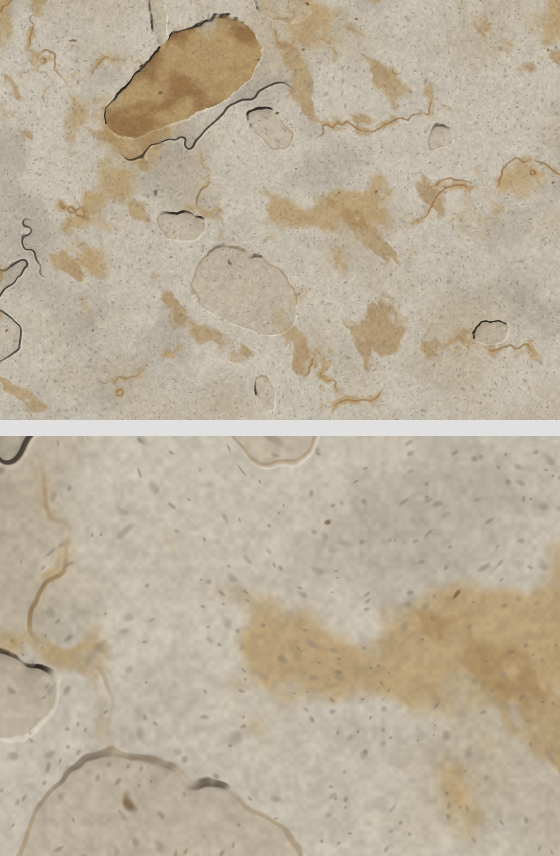
Top: the whole. Bottom: its middle third, enlarged.
Write a WebGL 1 fragment shader that draws this texture.

```glsl
precision highp float;
uniform vec2 u_resolution;

const vec3 PALE = vec3(0.765, 0.732, 0.670);
const vec3 SAND = vec3(0.718, 0.665, 0.575);
const vec3 GREY = vec3(0.640, 0.602, 0.545);
const vec3 OCHRE = vec3(0.690, 0.585, 0.415);
const vec3 RUST = vec3(0.550, 0.420, 0.270);
const vec3 SHADE = vec3(0.180, 0.155, 0.130);
const vec2 TO_LIGHT = vec2(-0.6, 0.8);

float hash(vec2 p) {
  vec3 q = fract(p.xyx * vec3(0.1031, 0.1030, 0.0973));
  q += dot(q, q.yzx + 33.33);
  return fract((q.x + q.y) * q.z);
}

vec2 hash2(vec2 p) {
  return vec2(hash(p), hash(p + 57.3));
}

mat2 rotation(float a) {
  return mat2(cos(a), sin(a), -sin(a), cos(a));
}

float noise(vec2 p) {
  vec2 i = floor(p), f = fract(p);
  f = f * f * (3.0 - 2.0 * f);
  return mix(mix(hash(i), hash(i + vec2(1, 0)), f.x),
             mix(hash(i + vec2(0, 1)), hash(i + vec2(1, 1)), f.x), f.y);
}

float fbm(vec2 p) {
  float sum = 0.0, gain = 0.52;
  for (int i = 0; i < 5; i++) {
    sum += gain * noise(p);
    p = rotation(0.65) * p * 2.03 + 11.7;
    gain *= 0.5;
  }
  return sum;
}

// Bends coordinates so outlines look broken
vec2 roughen(vec2 p) {
  vec2 wide = vec2(noise(p * 7.0), noise(p * 7.0 + 31.0)) - 0.5;
  vec2 fine = vec2(noise(p * 34.0), noise(p * 34.0 + 17.0)) - 0.5;
  vec2 crumb = vec2(noise(p * 90.0), noise(p * 90.0 + 13.0)) - 0.5;
  return p + 0.065 * wide + 0.013 * fine + 0.005 * crumb;
}

float ellipse(vec2 p, vec2 radii, float angle) {
  p = rotation(-angle) * p;
  float k = length(p / radii);
  return k * (k - 1.0) / max(length(p / (radii * radii)), 0.001);
}

float ochreHollow(vec2 q) {
  return ellipse(q - vec2(0.45, 0.82), vec2(0.20, 0.105), 0.6);
}

// Distance to the nearest flaked hollow, negative inside
float hollows(vec2 p) {
  vec2 q = roughen(p);
  float d = min(ochreHollow(q), ellipse(q - vec2(0.59, 0.29), vec2(0.14, 0.08), -0.6));
  vec2 cell = floor(q * 3.6);
  for (int y = -1; y <= 1; y++) {
    for (int x = -1; x <= 1; x++) {
      vec2 id = cell + vec2(x, y);
      vec2 r = hash2(id + 4.0);
      vec2 centre = (id + 0.2 + 0.6 * hash2(id + 23.0)) / 3.6;
      vec2 radii = vec2(0.028 + 0.050 * r.x, 0.018 + 0.026 * r.y);
      float chip = ellipse(q - centre, radii, -1.3 + 1.4 * r.y);
      d = min(d, hash(id + 71.0) < 0.45 ? chip : 1.0);
    }
  }
  return d;
}

// Signed distance to a winding contour of noise
float seam(vec2 p, float scale, float seed) {
  vec2 e = vec2(0.002, 0.0);
  float f = fbm(p * scale + seed) - 0.5;
  vec2 slope = vec2(fbm((p + e.xy) * scale + seed), fbm((p + e.yx) * scale + seed)) - 0.5 - f;
  return f / max(length(slope) / e.x, 0.3 * scale);
}

float stroke(float d, float width) {
  return 1.0 - smoothstep(width * 0.4, width + 0.7 / u_resolution.y, abs(d));
}

float pits(vec2 p, float scale, float share, float radius) {
  vec2 id = floor(p * scale);
  vec2 centre = 0.3 + 0.4 * hash2(id + 9.0);
  float size = radius * (0.4 + 0.6 * hash(id + 41.0));
  float d = length(fract(p * scale) - centre);
  return step(hash(id), share) * (1.0 - smoothstep(size * 0.3, size * 1.3, d));
}

// Rusty seam: x is the thin line, y its ragged halo
vec2 rustySeam(vec2 p, float scale, float seed) {
  float d = seam(p, scale, seed);
  float mask = smoothstep(0.54, 0.74, noise(p * 6.5 + seed));
  float ragged = smoothstep(0.42, 0.62, fbm(p * 22.0 + seed));
  return mask * vec2(stroke(d, 0.0022), stroke(d, 0.013) * ragged);
}

void main() {
  vec2 p = gl_FragCoord.xy / u_resolution.y;
  vec2 q = roughen(p);
  float mottle = fbm(p * 14.0 + 3.0);
  float upperLeft = 1.0 - smoothstep(0.1, 0.75, length(p - vec2(0.2, 0.75)));

  // Pale stone with sandy and grey areas
  vec3 color = mix(PALE, SAND, 0.75 * smoothstep(0.46, 0.72, fbm(p * 4.5 + 20.0)));
  float lowerLeft = 1.0 - smoothstep(0.05, 0.45, length(p - vec2(0.05, 0.38)));
  float grey = fbm(p * 5.0 + 50.0) + 0.09 * lowerLeft + 0.04 * upperLeft;
  color = mix(color, GREY, 0.45 * smoothstep(0.56, 0.74, grey));

  // Ochre patches and slanting rust marks, worn through in places
  float worn = smoothstep(0.30, 0.58, mottle);
  float patchField = fbm(q * 4.2 + 8.0) + 0.03 * upperLeft + 0.03 * smoothstep(0.6, 1.0, p.y);
  float stain = smoothstep(0.63, 0.73, patchField);
  float marks = smoothstep(0.66, 0.75, fbm(rotation(0.85) * q * vec2(7.0, 14.0) + 63.0));
  color = mix(color, OCHRE, 0.8 * stain * worn);
  color = mix(color, mix(OCHRE, RUST, 0.4 * worn), 0.7 * marks);

  // Hollow floors
  float d = hollows(p);
  float inside = 1.0 - smoothstep(-0.002, 0.001, d);
  float ochreFloor = 1.0 - smoothstep(-0.002, 0.001, ochreHollow(q));
  color = mix(color, SAND, 0.55 * inside);
  vec3 floorColor = mix(OCHRE, RUST, 0.9 * smoothstep(0.42, 0.72, mottle));
  color = mix(color, floorColor, ochreFloor * smoothstep(0.32, 0.46, fbm(p * 6.0 + 14.0)));

  // Hollow rims: shadow toward the light, bright lip opposite
  float facing = (hollows(p + 0.004 * TO_LIGHT) - d) / 0.004;
  float wear = smoothstep(0.25, 0.60, noise(p * 9.0 + 5.0));
  float shadow = smoothstep(0.1, 0.8, facing) * wear;
  float rim = 0.0015 + 0.0030 * noise(p * 28.0);
  color = mix(color, SHADE, 0.95 * shadow * stroke(d, rim));
  color *= 1.0 - 0.20 * shadow * inside * exp(d / 0.009);
  color = mix(color, RUST, 0.35 * (1.0 - wear) * stroke(d, 0.0022));
  color += 0.07 * smoothstep(0.1, 0.8, -facing) * stroke(d - 0.002, 0.0022);

  // Layer ledges
  float ledge = seam(p, 2.2, 5.0);
  float ledgeMask = smoothstep(0.46, 0.66, noise(p * 5.0 + 12.0));
  float ledgeWidth = 0.0008 + 0.0022 * noise(p * 26.0 + 9.0);
  color = mix(color, SHADE, 0.75 * ledgeMask * stroke(ledge, ledgeWidth));
  color *= 1.0 - 0.09 * ledgeMask * step(0.0, ledge) * exp(-ledge / 0.014);
  color += 0.05 * ledgeMask * stroke(ledge + 0.004, 0.002);

  // Rusty seams
  vec2 rusty = max(rustySeam(p, 3.4, 37.0), rustySeam(p, 4.2, 81.0));
  color = mix(color, OCHRE, 0.75 * rusty.y);
  color = mix(color, RUST, 0.65 * rusty.x * worn);

  // Pits, specks and grain
  color = mix(color, GREY * 0.85, 0.45 * pits(q, 58.0, 0.20, 0.28));
  color = mix(color, GREY * 0.70, 0.40 * pits(q + 3.0, 105.0, 0.12, 0.32));
  color = mix(color, RUST * 0.75, 0.7 * pits(q + 7.0, 12.0, 0.07, 0.07));
  float grain = 0.8 * noise(p * 290.0) + noise(p * 175.0 + 2.0) + 0.6 * noise(p * 85.0 + 6.0) - 1.2;
  color *= 1.0 + 0.080 * grain + 0.07 * (mottle - 0.5);
  gl_FragColor = vec4(color, 1.0);
}
```
